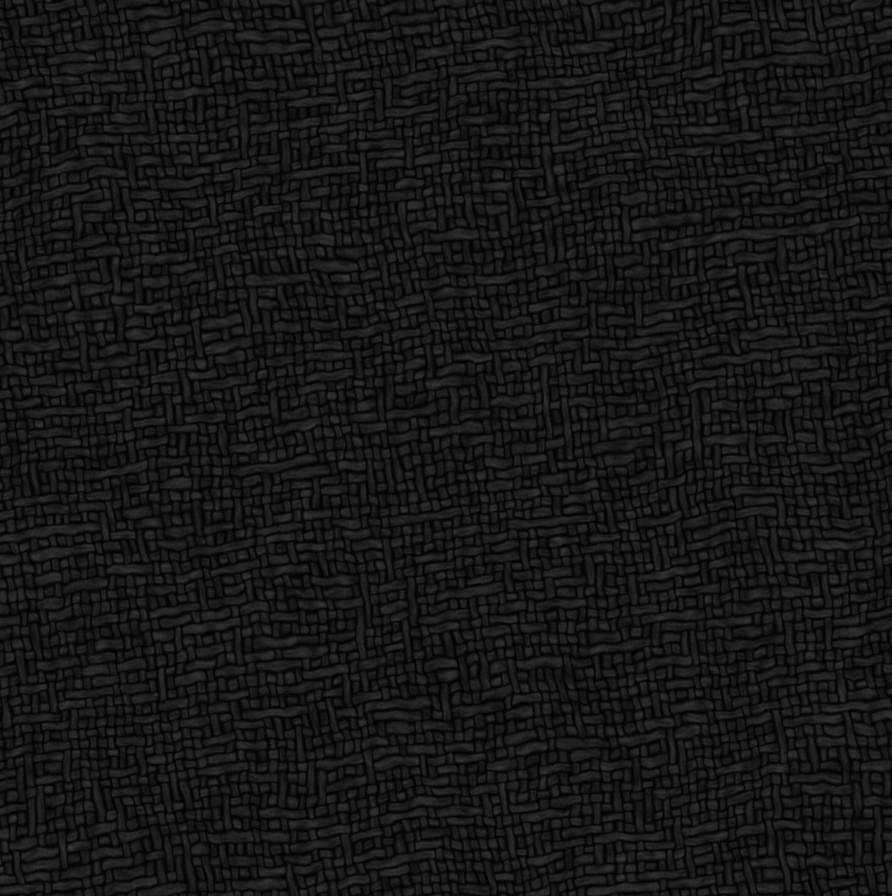
This texture is drawn by a Shadertoy shader. Its source:

```glsl
#define THREADS vec2(93.0, 80.0)
#define TILT 0.12
#define WOBBLE 0.34
#define WEFT_HALF 0.34
#define WARP_HALF 0.31
#define END_REACH 0.48
#define SOFTNESS 0.17
#define LONG_FLOATS 0.27
#define GAP_TONE 0.018
#define YARN_TONE 0.128
#define TONE_SPREAD 0.55
#define STREAKS 0.45

float hash(vec2 p) {
    vec3 h = fract(p.xyx * vec3(0.1031, 0.1030, 0.0973));
    h += dot(h, h.yzx + 33.33);
    return fract((h.x + h.y) * h.z);
}

vec2 gradient(vec2 p) {
    float angle = 6.2832 * hash(p);
    return vec2(cos(angle), sin(angle));
}

float gradientNoise(vec2 p) {
    vec2 i = floor(p), f = p - i;
    vec2 u = f * f * f * (f * (f * 6.0 - 15.0) + 10.0);
    vec2 e = vec2(1.0, 0.0);
    float low = mix(dot(gradient(i), f), dot(gradient(i + e), f - e), u.x);
    float high = mix(dot(gradient(i + e.yx), f - e.yx), dot(gradient(i + 1.0), f - 1.0), u.x);
    return mix(low, high, u.y);
}

// Plain weave broken by random longer floats
bool weftOnTop(vec2 cell) {
    float r = hash(cell + 17.0);
    bool checker = mod(cell.x + cell.y, 2.0) < 0.5;
    return checker ? r > 0.1 : r < LONG_FLOATS;
}

// Distance to the rounded yarn float passing over one crossing
float floatDistance(vec2 local, vec2 cell, bool weft) {
    vec2 along = weft ? vec2(1.0, 0.0) : vec2(0.0, 1.0);
    vec2 l = weft ? local : local.yx;
    float back = weftOnTop(cell - along) == weft ? 1.0 : END_REACH;
    float front = weftOnTop(cell + along) == weft ? 1.0 : END_REACH;
    float thickness = (weft ? WEFT_HALF : WARP_HALF) * mix(0.85, 1.15, hash(cell + 71.0));
    vec2 halfSize = vec2(0.5 * (back + front), thickness);
    float radius = 0.7 * thickness;
    vec2 d = abs(l - vec2(0.5 * (front - back), 0.0)) - halfSize + radius;
    return length(max(d, 0.0)) + min(max(d.x, d.y), 0.0) - radius;
}

void mainImage(out vec4 fragColor, in vec2 fragCoord) {
    vec2 uv = fragCoord / iResolution.y;
    float c = cos(TILT), s = sin(TILT);
    vec2 q = mat2(c, -s, s, c) * uv * THREADS + 200.0;

    // Uneven threads: slow drift plus local wobble
    vec2 drift = vec2(gradientNoise(q * 0.08), gradientNoise(q * 0.08 + 40.0));
    vec2 wobble = vec2(gradientNoise(q * 0.55 + 90.0), gradientNoise(q * 0.55 + 150.0));
    q += 1.2 * drift + WOBBLE * wobble;

    // Nearest float among the surrounding crossings
    vec2 base = floor(q);
    float nearest = 10.0;
    bool weft = true;
    for (int y = -1; y <= 1; y++) {
        for (int x = -1; x <= 1; x++) {
            vec2 cell = base + vec2(x, y);
            bool up = weftOnTop(cell);
            float d = floatDistance(q - cell - 0.5, cell, up);
            if (d < nearest) {
                nearest = d;
                weft = up;
            }
        }
    }

    // Soft yarn profile with spun strands and uneven dye
    float edge = max(SOFTNESS, 0.8 * THREADS.y / iResolution.y);
    float cover = 1.0 - smoothstep(-edge, edge, nearest);
    vec2 fibre = weft ? q : q.yx;
    float strands = gradientNoise(vec2(fibre.x * 0.8 + fibre.y * 0.5, fibre.y * 3.2));
    float dye = gradientNoise(q * 0.7 + 300.0) + 0.35 * gradientNoise(q * 0.12 + 400.0);
    float fuzz = gradientNoise(uv * 290.0);
    float tone = YARN_TONE * (1.0 + TONE_SPREAD * dye + STREAKS * strands + 0.25 * fuzz);
    tone *= weft ? 1.05 : 0.92;

    float grey = mix(GAP_TONE * (1.0 + 0.4 * fuzz), tone, cover);
    fragColor = vec4(vec3(grey), 1.0);
}
```
